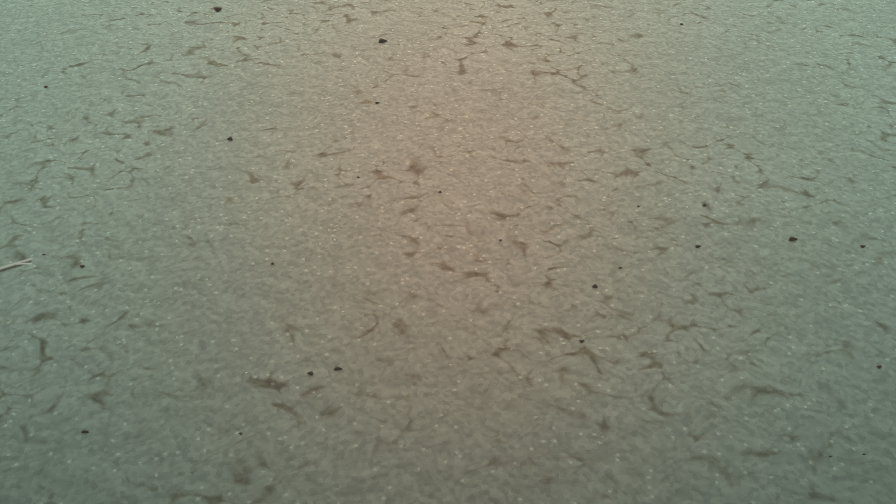
A WebGL 2 fragment shader for this texture:

```glsl
#version 300 es
precision highp float;
// Trodden bare earth seen at a slant, with scattered pebbles, chips and a twig.
// Cellular noise on a foreshortened ground plane gives crust, pits and grains;
// a warm centre fading to cool green edges tints the whole.

uniform vec2 u_resolution;
out vec4 fragColor;

const float HORIZON = 1.9;            // height at which the ground would vanish
const float FORESHORTEN = 2.3;        // vertical squash of the ground
const float NEAR_LIGHT = 0.415;       // brightness at the bottom
const float FAR_LIGHT = 0.60;         // brightness at the top
const vec3 WARM_TINT = vec3(1.10, 0.99, 0.85);
const vec3 COOL_TINT = vec3(0.89, 1.03, 0.92);
const vec2 WARM_CENTRE = vec2(0.02, 0.60);
const float RELIEF = 0.23;            // strength of crust shading
const float GRAIN = 0.11;             // strength of single grains
const float PIT_DEPTH = 0.24;
const int STONES = 34;
const vec3 STONE_DARK = vec3(0.20, 0.18, 0.15);
const vec3 CHIP_PALE = vec3(0.74, 0.74, 0.68);
const vec3 TWIG_COLOUR = vec3(0.62, 0.64, 0.58);

vec2 hash2(vec2 p) {
    vec3 q = fract(p.xyx * vec3(0.1031, 0.1030, 0.0973));
    q += dot(q, q.yzx + 33.33);
    return fract((q.xx + q.yz) * q.zy);
}

// x: distance to the nearest cell point, y: random value of that cell
vec2 cellular(vec2 p) {
    vec2 cell = floor(p), f = p - cell;
    vec2 best = vec2(9.0, 0.0);
    for (int j = -1; j <= 1; j++)
    for (int i = -1; i <= 1; i++) {
        vec2 o = vec2(i, j);
        vec2 h = hash2(cell + o + 211.0);
        float d = length(o + h - f);
        if (d < best.x) best = vec2(d, fract(h.x * 7.3 + h.y * 3.7));
    }
    return best;
}

// Height of the broken crust
float crust(vec2 g) {
    return 0.45 * cellular(g * 26.0).x
         + 0.33 * cellular(g * 57.0 + 13.7).x
         + 0.22 * cellular(g * 118.0 + 41.3).x;
}

// Slow uneven swells from layered sines, about -1 to 1
float swells(vec2 g) {
    float sum = 0.0, amp = 0.5;
    for (int i = 0; i < 4; i++) {
        g = mat2(0.8, 0.6, -0.6, 0.8) * g * 1.9 + 1.7;
        sum += amp * sin(g.x + 1.3 * sin(g.y * 0.8)) * cos(g.y + sin(g.x * 0.7));
        amp *= 0.72;
    }
    return sum;
}

float segment(vec2 p, vec2 a, vec2 b) {
    vec2 d = b - a;
    return length(p - a - d * clamp(dot(p - a, d) / dot(d, d), 0.0, 1.0));
}

float cover(float d, float soft) {
    return 1.0 - smoothstep(-soft, soft, d);
}

void main() {
    float soft = 0.9 / u_resolution.y;
    float aspect = u_resolution.x / u_resolution.y;
    vec2 p = gl_FragCoord.xy / u_resolution.y;
    vec2 centred = p - vec2(0.5 * aspect, 0.0);
    vec2 ground = vec2(centred.x, FORESHORTEN) / (HORIZON - p.y);

    // Light and tint over the whole field
    vec2 off = (centred - WARM_CENTRE) * vec2(1.0, 0.72);
    float warmth = exp(-dot(off, off) * 3.6);
    float light = mix(NEAR_LIGHT, FAR_LIGHT, p.y) + 0.025 * warmth;
    vec3 tint = mix(COOL_TINT, WARM_TINT, warmth);

    // Crust shading, grains and worn patches
    vec2 bent = ground + 0.008 * sin(ground.yx * 61.0 + 2.0 * sin(ground * 37.0));
    float slope = crust(bent + vec2(0.002, 0.007)) - crust(bent);
    vec2 grain = cellular(ground * 165.0 + 7.0);
    float patches = swells(ground * 3.5);
    float tone = 1.0 + RELIEF * slope + GRAIN * (grain.y - 0.5) + 0.025 * patches;
    float pit = smoothstep(0.52, 0.85, cellular(bent * vec2(40.0, 46.0) + 3.1).x);
    pit *= smoothstep(-0.5, 0.8, patches + swells(ground * 11.0));
    tone -= PIT_DEPTH * pit;
    float fleck = step(0.975, grain.y) * cover(grain.x - 0.3, 0.2);
    vec3 colour = light * tint * (tone + 0.16 * fleck);
    colour *= mix(vec3(1.0), vec3(1.03, 0.98, 0.93), pit);

    // Pebbles and pale chips, each with a faint shadow below
    for (int i = 0; i < STONES; i++) {
        vec2 h = hash2(vec2(float(i) * 3.0 + 5.0, 17.0));
        vec2 k = hash2(vec2(float(i) * 5.0 + 2.0, 71.0));
        bool chip = i % 5 == 0;
        float radius = chip ? 0.0022 : mix(0.0024, 0.0085, k.x * k.x * k.x);
        vec2 q = (p - h * vec2(aspect, 1.0)) * vec2(1.0, mix(1.1, 2.0, k.y));
        float lump = 1.0 + 0.18 * sin(3.0 * atan(q.y, q.x + 1e-5) + 6.3 * k.y);
        float shade = cover(length(q + vec2(0.0, 0.5 * radius)) - radius, 2.5 * soft);
        colour *= 1.0 - 0.25 * shade;
        vec3 body = chip ? CHIP_PALE : STONE_DARK + 0.12 * smoothstep(0.0, radius, q.y);
        colour = mix(colour, body, 0.85 * cover(length(q) * lump - radius, soft));
    }

    // Forked twig at the left edge
    float twig = min(segment(p, vec2(-0.02, 0.462), vec2(0.063, 0.487)),
                     segment(p, vec2(0.030, 0.477), vec2(0.062, 0.477)));
    float under = segment(p, vec2(-0.02, 0.456), vec2(0.060, 0.480));
    colour = mix(colour, STONE_DARK, 0.7 * cover(under - 0.002, 1.5 * soft));
    colour = mix(colour, TWIG_COLOUR, cover(twig - 0.0018, soft));

    fragColor = vec4(clamp(colour, 0.0, 1.0), 1.0);
}
```
